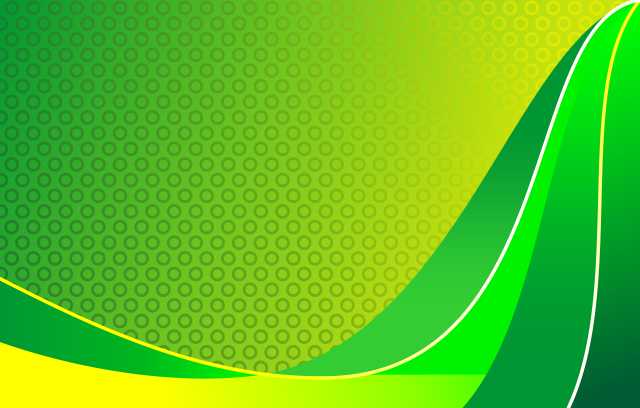
Give the GLSL for this background, as a WebGL 2 fragment shader.

```glsl
#version 300 es
precision highp float;
// Green and yellow ribbons sweep up to the top right over a field of rings.
// Ribbons are bounded by cubic curves, solved by bisection into signed
// distances; every fill is a two or three stop linear gradient.

uniform vec2 u_resolution;
out vec4 fragColor;

// Canvas extent in design units, origin at the lower left
const vec2 CANVAS = vec2(7.68, 4.89);

const vec3 DEEP_GREEN = vec3(0.0, 0.59, 0.20);
const vec3 NIGHT_GREEN = vec3(0.0, 0.36, 0.20);
const vec3 LEAF_GREEN = vec3(0.20, 0.80, 0.20);
const vec3 NEON_GREEN = vec3(0.0, 1.0, 0.0);
const vec3 LIME = vec3(0.55, 1.0, 0.0);
const vec3 YELLOW = vec3(1.0, 1.0, 0.0);
const vec3 IVORY = vec3(1.0, 1.0, 0.96);

// Three colour gradient with its middle stop at mid
vec3 ramp(vec3 first, vec3 second, vec3 third, float mid, float t) {
    vec3 lower = mix(first, second, clamp(t / mid, 0.0, 1.0));
    return mix(lower, third, clamp((t - mid) / (1.0 - mid), 0.0, 1.0));
}

// Antialiased coverage of the area where dist is negative
float coverage(float dist, float pixel) {
    return clamp(0.5 - dist / pixel, 0.0, 1.0);
}

vec2 bezier(vec2 a, vec2 b, vec2 c, vec2 d, float t) {
    float s = 1.0 - t;
    return s * s * s * a + 3.0 * s * t * (s * b + t * c) + t * t * t * d;
}

// Signed distance to a cubic that advances steadily in x; positive above
float curveDistance(vec2 p, vec2 a, vec2 b, vec2 c, vec2 d) {
    float low = 0.0;
    float high = 1.0;
    for (int i = 0; i < 18; i++) {
        float middle = 0.5 * (low + high);
        if (bezier(a, b, c, d, middle).x < p.x) low = middle;
        else high = middle;
    }
    float t = 0.5 * (low + high);
    float s = 1.0 - t;
    vec2 tangent = s * s * (b - a) + 2.0 * s * t * (c - b) + t * t * (d - c);
    return (p.y - bezier(a, b, c, d, t).y) * tangent.x / length(tangent);
}

// Signed distance to the nearest ring of a staggered grid
float ringDistance(vec2 p, vec2 pitch, float radius, float halfWidth) {
    float fromTop = CANVAS.y - p.y - 0.095;
    float row = floor(fromTop / pitch.y + 0.5);
    float x = p.x - 0.14 - 0.5 * pitch.x * mod(row, 2.0);
    vec2 local = vec2(x - pitch.x * floor(x / pitch.x + 0.5),
                      fromTop - row * pitch.y);
    return abs(length(local) - radius) - halfWidth;
}

// Backdrop gradient with translucent rings
vec3 ringField(vec2 p, float pixel) {
    float t = (p.x + 0.4 * (CANVAS.y - p.y)) / 7.0;
    vec3 base = ramp(DEEP_GREEN, vec3(0.42, 0.77, 0.12),
                     vec3(0.78, 0.89, 0.05), 0.5, t);
    vec3 tint = ramp(vec3(0.08, 0.33, 0.20), vec3(0.36, 0.56, 0.10),
                     vec3(0.95, 0.95, 0.0), 0.54, (p.x + 0.3 * p.y) / 7.8);
    float ring = ringDistance(p, vec2(0.26, 0.1876), 0.071, 0.017);
    return mix(base, tint, 0.55 * coverage(ring, pixel));
}

void main() {
    vec2 p = gl_FragCoord.xy / u_resolution * CANVAS;
    float pixel = CANVAS.y / u_resolution.y;
    vec2 tip = CANVAS;

    // Ribbon boundaries; the two steep ones are solved along y
    float crest = curveDistance(p, vec2(3.10, 0.39), vec2(5.55, 0.77),
                                vec2(6.20, 4.59), tip);
    vec2 valley = vec2(3.85, 0.36);
    float sweep = p.x < valley.x
        ? curveDistance(p, vec2(0.0, 1.55), vec2(1.10, 0.99), vec2(2.40, 0.36), valley)
        : curveDistance(p, valley, vec2(6.80, 0.34), vec2(6.22, 4.67), tip);
    float leftHem = curveDistance(p, vec2(0.0, 0.79), vec2(1.0, 0.44),
                                  vec2(2.2, 0.26), vec2(3.15, 0.40));
    float fold = curveDistance(p.yx, vec2(0.0, 5.55), vec2(1.24, 6.65),
                               vec2(4.09, 6.50), tip.yx);
    float seam = curveDistance(p.yx, vec2(0.0, 6.82), vec2(1.49, 7.52),
                               vec2(3.89, 6.85), tip.yx);

    // Ribbon fills
    vec3 shade = mix(LEAF_GREEN, DEEP_GREEN, smoothstep(1.2, 3.5, p.y));
    vec3 leftShade = ramp(DEEP_GREEN, vec3(0.0, 0.72, 0.12),
                          vec3(0.0, 0.95, 0.0), 0.6, p.x / 2.9);
    vec3 bright = ramp(YELLOW, LIME, NEON_GREEN, 0.58,
                       (p.x + 0.35 * p.y - 2.0) / 5.2);
    vec3 inner = mix(DEEP_GREEN, NEON_GREEN, smoothstep(0.6, 5.2, p.y));
    vec3 outer = ramp(NIGHT_GREEN, vec3(0.0, 0.62, 0.15), NEON_GREEN,
                      0.42, (p.y - 0.2 - 0.3 * (p.x - 7.3)) / 4.5);

    // Layers from back to front
    vec3 color = ringField(p, pixel);
    color = mix(color, shade, coverage(crest, pixel));
    color = mix(color, leftShade, coverage(sweep, pixel));
    color = mix(color, bright, coverage(max(sweep, leftHem), pixel));
    color = mix(color, inner, coverage(-fold, pixel));
    color = mix(color, outer, coverage(-seam, pixel));

    // Thin highlights along the seam and the sweep
    vec3 seamColor = mix(IVORY, vec3(1.0, 0.95, 0.1), smoothstep(0.6, 4.5, p.y));
    color = mix(color, seamColor, coverage(abs(seam) - 0.021, pixel));
    vec3 sweepColor = mix(YELLOW, IVORY, smoothstep(3.2, 6.2, p.x));
    color = mix(color, sweepColor, coverage(abs(sweep) - 0.021, pixel));

    fragColor = vec4(color, 1.0);
}
```
